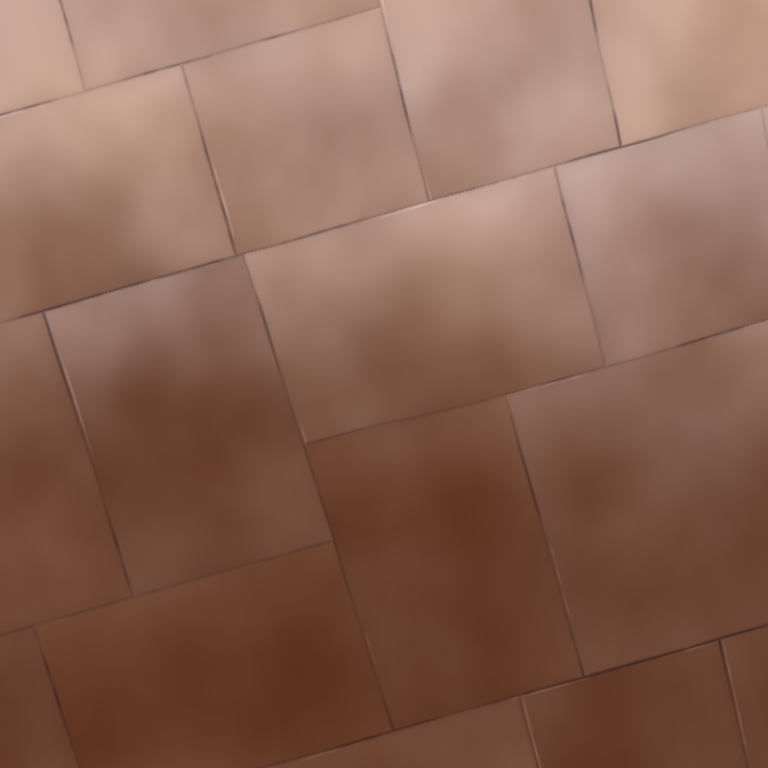
Write a WebGL 2 fragment shader that draws this texture.

```glsl
#version 300 es
precision highp float;

uniform vec2 u_resolution;
out vec4 fragColor;

vec2 hash2(vec2 p) {
  vec3 q = fract(p.xyx * vec3(0.1031, 0.1030, 0.0973));
  q += dot(q, q.yzx + 33.33);
  return fract((q.xx + q.yz) * q.zy);
}

float gradientNoise(vec2 p) {
  vec2 cell = floor(p), f = fract(p);
  vec2 u = f * f * f * (f * (f * 6.0 - 15.0) + 10.0);
  vec4 corner;
  for (int i = 0; i < 4; i++) {
    vec2 o = vec2(i & 1, i >> 1);
    float angle = 6.2832 * hash2(cell + o + 50.0).x;
    corner[i] = dot(vec2(cos(angle), sin(angle)), f - o);
  }
  return mix(mix(corner.x, corner.y, u.x), mix(corner.z, corner.w, u.x), u.y);
}

float clouds(vec2 p) {
  float sum = 0.0, amplitude = 1.0;
  for (int i = 0; i < 3; i++) {
    sum += amplitude * gradientNoise(p);
    p = p * 2.03 + 17.3;
    amplitude *= 0.4;
  }
  return sum;
}

// Blocks of 5 by 5 units hold four tiles: 3x2, 2x2, 2x3 and 3x3.
// Returns the position inside the tile; also gives its size and id.
vec2 tileAt(vec2 p, out vec2 size, out vec2 id) {
  float band = floor(p.y / 5.0);
  bool middle = band == 0.0;

  // Upright joints splay slightly, and each band is shifted
  float splay = (middle ? 0.03 : 0.0) - 0.017 * max(p.x, 0.0);
  p.x -= splay * (p.y - (middle ? 2.0 : band > 0.0 ? 5.0 : 0.0));
  p.x /= band < 0.0 ? 1.0 : 1.04;
  p.x -= band < 0.0 ? 1.96 : middle ? 0.09 : 1.42;
  vec2 block = vec2(floor(p.x / 5.0), band);
  vec2 local = p - block * 5.0;

  // Mirrored blocks break up the grid
  bool oddColumn = mod(block.x, 2.0) > 0.5;
  vec2 flip = vec2(oddColumn && middle, oddColumn || band > 0.0);
  local = mix(local, 5.0 - local, flip);

  bool shallow = local.y < 2.0;
  float split = shallow ? 3.0 : 2.0;
  bool first = local.x < split;
  vec2 low = vec2(first ? 0.0 : split, shallow ? 0.0 : 2.0);
  size = vec2(first ? split : 5.0 - split, shallow ? 2.0 : 3.0);
  id = block * 5.0 + low + 40.0;
  local -= low;
  return mix(local, size - local, flip);
}

// Soft line of the given half width
float softLine(float distance, float width) {
  return exp(-distance * distance / (width * width));
}

void main() {
  vec2 uv = gl_FragCoord.xy / u_resolution;

  // Floor plane, turned and measured downwards from a tile corner
  vec2 p = vec2(uv.x, 1.0 - uv.y) * 7.68 - vec2(2.4, 2.55);
  p = vec2(0.962 * p.x - 0.273 * p.y, 0.273 * p.x + 0.962 * p.y);
  p.y -= 0.07 * smoothstep(0.5, 2.0, p.x) * softLine(p.y - 2.0, 1.0);
  p += 0.012 * vec2(gradientNoise(p * 1.3), gradientNoise(p * 1.3 + 31.0));

  vec2 size, id;
  vec2 local = tileAt(p, size, id);
  vec2 random = hash2(id);
  vec2 centred = local / size - 0.5;

  // Light falls off from the top, with mottled glaze in each tile
  float light = 0.16 + 0.84 * smoothstep(0.29, 0.93, uv.y + 0.04 * (uv.x - 0.5));
  float mottle = clouds(local * vec2(0.72, 0.65) + random * 60.0);
  light += 0.32 * mottle * (0.5 + 0.5 * smoothstep(0.2, 0.6, uv.y));
  light += 0.1 * (random.x - 0.5) + 0.2 * (dot(centred, centred) - 0.17);
  light -= 0.1 * centred.y * smoothstep(0.2, 0.6, uv.y);
  light += 0.01 * gradientNoise(uv * vec2(60.0, 35.0));
  light = 0.5 * (light + sqrt(light * light + 0.004));

  vec3 clay = vec3(0.35, 0.185, 0.108);
  vec3 sheen = vec3(0.755, 0.62, 0.565);
  vec3 color = mix(clay, sheen, min(light, 1.08));
  float rose = random.y - 0.5 + 0.6 * gradientNoise(p * 0.6 + 9.0);
  color += vec3(-0.025, 0.0, 0.035) * rose * (0.2 + light);

  // Hairline joints that fade out in places, most of all near the middle
  vec2 nearEdge = min(local, size - local);
  float edge = min(nearEdge.x, nearEdge.y);
  float wear = smoothstep(-0.3, 0.45, clouds(p * 0.9 + 5.0) + 0.3 * gradientNoise(p * 6.0));
  vec2 fromWorn = p - vec2(0.6, 2.4);
  wear *= 1.0 - 0.75 * exp(-dot(fromWorn, fromWorn) * 0.4);
  float joint = softLine(edge, 0.016) * mix(0.14, 0.8, wear);
  color *= 1.0 - 0.05 * exp(-edge * 10.0);
  color = mix(color, color * 0.56 + vec3(0.015, 0.0, 0.025), joint);

  // Pale lit rims along the left and upper sides
  float rim = softLine(min(local.x, local.y + 0.012) - 0.03, 0.013);
  float rimWear = smoothstep(0.0, 0.5, gradientNoise(p * 0.8 + 71.0) + 0.3 * gradientNoise(p * 5.0));
  color += vec3(0.11, 0.1, 0.11) * rim * rimWear;

  fragColor = vec4(color, 1.0);
}
```
